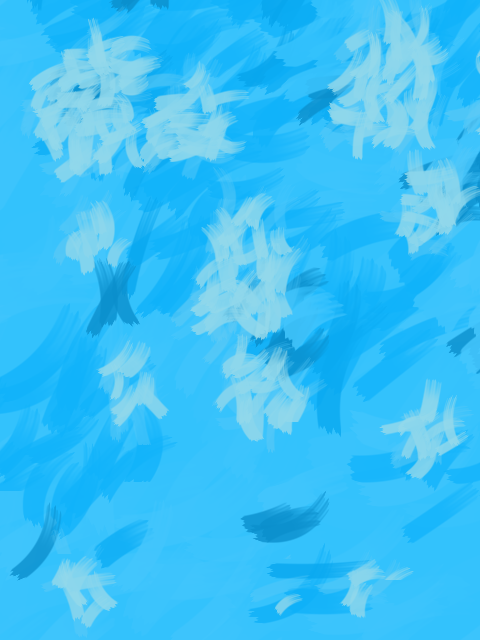
A Shadertoy shader for this texture:

```glsl
const vec3 SKY = vec3(0.20, 0.76, 0.99);
const vec3 BRIGHT = vec3(0.28, 0.78, 0.99);
const vec3 AZURE = vec3(0.06, 0.70, 0.98);
const vec3 DEEP = vec3(0.02, 0.64, 0.92);
const vec3 SHADE = vec3(0.04, 0.56, 0.80);
const vec3 VEIL = vec3(0.43, 0.80, 0.94);
const vec3 CREAM = vec3(0.58, 0.85, 0.92);

struct Brush {
    float cell;     // spacing of the strokes
    vec2 size;      // half length and half width
    float lean;     // mean angle
    float wander;   // spread of the angle
    float opacity;
};

struct Patches {
    float scale;    // patches per canvas height
    float seed;
    float reach;    // growth of each patch
};

float hash(vec2 p, float seed) {
    vec3 a = fract((p.xyx + seed * vec3(1.0, 1.7, 1.0)) * vec3(0.1031, 0.1030, 0.0973));
    a += dot(a, a.yzx + 33.33);
    return fract((a.x + a.y) * a.z);
}

vec2 hash2(vec2 p, float seed) {
    return vec2(hash(p, seed), hash(p, seed + 57.3));
}

// Layered sines, about -1 to 1
float waves(vec2 p, float seed) {
    float sum = 0.0, gain = 0.55;
    for (int i = 0; i < 3; i++) {
        sum += gain * sin(p.x + seed + 1.6 * sin(p.y + seed * 1.3));
        p = mat2(1.2, 1.5, -1.5, 1.2) * p;
        gain *= 0.55;
    }
    return sum;
}

// Cellular patches of mixed radius; below 1 is inside
float patchDistance(vec2 p, float scale, float seed) {
    p += 0.025 * vec2(waves(p * 14.0, seed), waves(p.yx * 14.0, seed + 4.0));
    p *= scale;
    vec2 home = floor(p);
    float nearest = 9.0;
    for (int y = -1; y <= 1; y++)
    for (int x = -1; x <= 1; x++) {
        vec2 id = home + vec2(x, y);
        vec2 d = p - id - mix(vec2(0.2), vec2(0.8), hash2(id, seed));
        d.y *= mix(0.65, 1.25, hash(id, seed + 9.0));
        float radius = mix(0.08, 0.32, hash(id, seed + 21.0));
        nearest = min(nearest, length(d) / radius);
    }
    return nearest;
}

// Curved, ragged bar that dries out along its length
float strokeMask(vec2 q, vec2 size, float seed) {
    q.y += (seed - 0.5) * 0.7 * q.x * q.x / size.x;
    float across = q.y / size.y;
    float bristle = 0.6 * sin(across * 7.0 + seed * 40.0) + 0.4 * sin(across * 17.0 + seed * 90.0);
    float corner = size.y * 0.5;
    vec2 d = abs(vec2(q.x + size.x * 0.08 * bristle, q.y)) - size + corner;
    float dist = length(max(d, 0.0)) + min(max(d.x, d.y), 0.0) - corner;
    float body = 1.0 - smoothstep(-0.0022, 0.0012, dist);
    float dry = smoothstep(-0.1, 1.0, q.x / size.x);
    return body * clamp(1.0 - dry * (0.6 + 0.35 * bristle), 0.0, 1.0);
}

// Lays strokes whose centres fall inside the patches
vec3 paint(vec3 base, vec2 p, Brush b, Patches area, vec3 inkA, vec3 inkB) {
    vec2 home = floor(p / b.cell);
    float calm = mix(0.55, 1.0, smoothstep(0.05, 0.38, p.y));
    for (int y = -2; y <= 2; y++)
    for (int x = -2; x <= 2; x++) {
        vec2 id = home + vec2(x, y);
        float seed = area.seed + b.cell * 900.0;
        vec2 centre = (id + hash2(id, seed)) * b.cell;
        vec2 q = p - centre;
        if (length(q) > b.size.x * 1.3) continue;
        float angle = b.lean + b.wander * (hash(id, seed + 3.0) - 0.5) + 0.4 * waves(centre * 5.0, 2.0);
        float c = cos(angle), s = sin(angle);
        q = vec2(c * q.x + s * q.y, c * q.y - s * q.x);
        vec2 size = b.size * mix(vec2(0.55), vec2(1.0), hash2(id, seed + 13.0));
        float alpha = b.opacity * strokeMask(q, size, hash(id, seed + 31.0));
        if (alpha < 0.01) continue;
        if (patchDistance(centre, area.scale, area.seed) > area.reach * calm) continue;
        base = mix(base, mix(inkA, inkB, hash(id, seed + 41.0)), alpha);
    }
    return base;
}

void mainImage(out vec4 fragColor, in vec2 fragCoord) {
    vec2 p = fragCoord / iResolution.y;
    vec3 col = SKY;

    // Washes, from broad and pale to dark
    col = paint(col, p, Brush(0.09, vec2(0.120, 0.034), 0.6, 1.0, 0.6), Patches(2.0, 5.0, 99.0), SKY, BRIGHT);
    col = paint(col, p, Brush(0.06, vec2(0.088, 0.024), 0.7, 0.9, 0.75), Patches(2.3, 11.0, 1.7), AZURE, AZURE);
    col = paint(col, p, Brush(0.06, vec2(0.085, 0.021), 0.8, 1.0, 0.8), Patches(3.0, 23.0, 1.2), AZURE, DEEP);
    col = paint(col, p, Brush(0.045, vec2(0.065, 0.018), 0.9, 1.2, 0.8), Patches(3.2, 37.0, 1.0), SHADE, SHADE);
    col = paint(col, p, Brush(0.06, vec2(0.080, 0.026), 0.7, 1.0, 0.85), Patches(3.0, 49.0, 0.8), SKY, BRIGHT);

    // Pale clusters, thin veil below thick dabs
    Patches clouds = Patches(4.0, 64.0, 1.0);
    col = paint(col, p, Brush(0.036, vec2(0.050, 0.012), 1.0, 1.6, 0.5), Patches(4.0, 64.0, 1.15), VEIL, BRIGHT);
    col = paint(col, p, Brush(0.026, vec2(0.038, 0.013), 1.1, 2.2, 0.85), clouds, CREAM, mix(CREAM, VEIL, 0.3));

    fragColor = vec4(col, 1.0);
}
```
